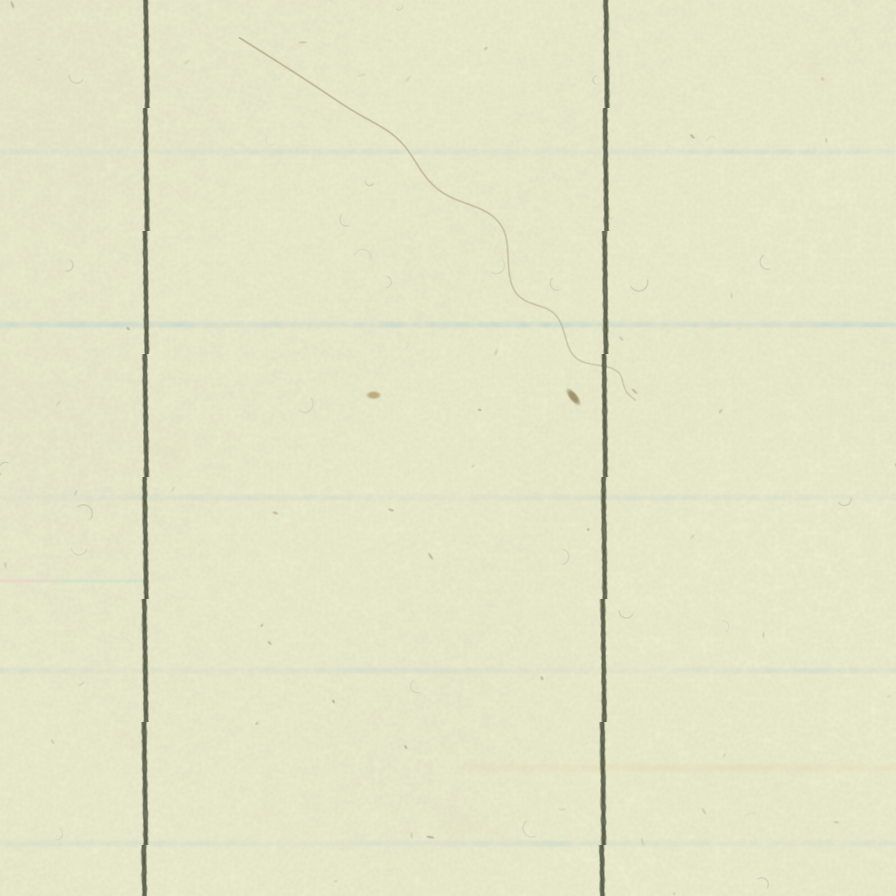
Write a WebGL 1 fragment shader that draws this texture.

```glsl
precision highp float;
// Aged cream ledger paper: two dark ragged column rules over five faint blue rows,
// with a mottled grain, scattered flecks and curled fibres, and one long loose hair.
// Rules repeat by mod; grain is cellular noise, flecks are hashed per grid cell.
uniform vec2 u_resolution;

vec2 hash2(vec2 c) {
  return fract(sin(vec2(dot(c, vec2(127.1, 311.7)), dot(c, vec2(269.5, 183.3)))) * 4375.85);
}

// Distance to the nearest of the jittered cell points, about 0.45 on average
float cellular(vec2 p) {
  vec2 cell = floor(p), f = p - cell;
  float nearest = 2.0;
  for (int j = -1; j <= 1; j++)
    for (int i = -1; i <= 1; i++) {
      vec2 o = vec2(float(i), float(j));
      nearest = min(nearest, length(o + hash2(cell + o) - f));
    }
  return nearest;
}

// Coverage of a band of given half width and edge softness
float band(float d, float halfWidth, float soft) {
  return 1.0 - smoothstep(halfWidth - soft, halfWidth + soft, abs(d));
}

vec2 turn(vec2 p, float angle) {
  float c = cos(angle), s = sin(angle);
  return vec2(c * p.x + s * p.y, c * p.y - s * p.x);
}

// Soft oval fleck
float fleck(vec2 p, vec2 size, float angle) {
  return 1.0 - smoothstep(0.45, 1.25, length(turn(p, angle) / size));
}

// One hashed mark per cell: x is an oval fleck, y is a curled fibre
vec2 scatter(vec2 p, float cells, float share) {
  vec2 id = floor(p * cells);
  vec2 a = hash2(id + cells), b = hash2(id + 31.7 + cells);
  vec2 q = p - (id + 0.25 + 0.5 * a) / cells;
  float strength = step(b.x, share) * (0.25 + 0.75 * b.y);
  float oval = fleck(q, vec2(0.0022 + 0.003 * a.x, 0.0018), 6.28 * b.y);
  vec2 r = turn(q, 40.0 * a.y);
  float curl = band(length(r) - 0.004 - 0.006 * a.x, 0.0008, 0.0009)
             * smoothstep(-0.001, 0.003, r.x + 0.3 * r.y);
  return strength * (fract(a.x * 17.0) < 0.55 ? vec2(oval, 0.0) : vec2(0.0, curl));
}

// Sideways wander of the hair: a broad bow, then tightening waves
float hairBend(float u) {
  float v = u - 0.3;
  float bow = 0.035 * sin(3.1416 * u) * (1.0 - smoothstep(0.6, 0.75, u));
  return bow + 0.01 * smoothstep(0.2, 0.42, u) * (1.0 - smoothstep(0.94, 1.0, u))
             * cos(6.2832 * v * (2.7 + 3.1 * v));
}

void main() {
  vec2 p = gl_FragCoord.xy / u_resolution;
  float px = 1.0 / min(u_resolution.x, u_resolution.y);

  // Paper: fine grain, soft blotches and a slow shift in tone
  float fine = cellular(p * 150.0) - 0.45;
  float blotch = cellular(p * 46.0 + 7.0) - 0.45;
  float broad = sin(p.x * 7.0 + 2.0 * sin(p.y * 5.0)) * sin(p.y * 8.0 + 1.7 * sin(p.x * 6.0));
  float tone = 0.48 + 0.2 * p.x - 0.12 * p.y + 0.5 * fine + 0.4 * blotch + 0.13 * broad;
  vec3 color = mix(vec3(0.893, 0.884, 0.778), vec3(0.914, 0.924, 0.802), clamp(tone, 0.0, 1.0));
  color += 0.016 * (cellular(p * 200.0 + 19.0) - 0.45);
  color = mix(color, vec3(0.895, 0.875, 0.765), 0.3 * smoothstep(0.72, 1.05, cellular(p * 14.0)));

  // Faint blue rows, unevenly inked
  float row = floor((p.y - 0.0586) / 0.193 + 0.5);
  float rowInk = 0.38 + 0.12 * sin(p.x * 13.0 + row * 2.3) + 0.4 * exp(-4.0 * (row - 3.0) * (row - 3.0));
  rowInk *= 0.8 + 0.9 * (cellular(vec2(p.x * 70.0, row * 5.3)) - 0.3);
  float rowDist = p.y - 0.0586 - 0.193 * row;
  color = mix(color, vec3(0.81, 0.86, 0.80), rowInk * band(rowDist, 0.003, 0.0022));

  // Stray tinted traces: pink to cyan at the left, tan at the lower right
  vec3 trace = mix(vec3(0.92, 0.82, 0.79), vec3(0.80, 0.89, 0.81), smoothstep(0.03, 0.08, p.x));
  color = mix(color, trace, 0.6 * band(p.y - 0.3516, 0.0018, 0.0016) * (1.0 - step(0.163, p.x)));
  float tanInk = smoothstep(0.5, 0.54, p.x) * (0.2 + 0.5 * cellular(vec2(p.x * 30.0, 3.0)));
  color = mix(color, vec3(0.90, 0.86, 0.73), tanInk * band(p.y - 0.143, 0.004, 0.003));

  // Scattered flecks and curled fibres, tan or grey
  for (int k = 0; k < 2; k++) {
    float layer = float(k);
    vec2 mark = scatter(p + 0.037 * layer, 8.0 + 5.0 * layer, 0.5 - 0.2 * layer);
    vec3 dust = mix(vec3(0.72, 0.66, 0.50), vec3(0.62, 0.64, 0.57), layer);
    color = mix(color, dust, 0.6 * mark.x);
    color = mix(color, vec3(0.70, 0.71, 0.68), 0.5 * mark.y);
  }
  // Two larger brown flecks
  color = mix(color, vec3(0.70, 0.62, 0.42), 0.8 * fleck(p - vec2(0.417, 0.559), vec2(0.008, 0.0045), 0.0));
  color = mix(color, vec3(0.58, 0.52, 0.36), 0.85 * fleck(p - vec2(0.640, 0.557), vec2(0.011, 0.0045), -0.9));

  // Long hair running down to the right, paler toward its end
  vec2 h = turn(p - vec2(0.267, 0.958), -0.741) / vec2(0.6, 1.0);
  float slope = (hairBend(h.x + 0.004) - hairBend(h.x - 0.004)) / 0.0048;
  float hairDist = (h.y - hairBend(h.x)) / sqrt(1.0 + slope * slope);
  float hair = band(hairDist, 0.0009, 0.0006 + 0.5 * px) * step(0.0, h.x) * step(h.x, 1.0);
  color = mix(color, vec3(0.70, 0.65, 0.53), hair * (0.85 - 0.4 * h.x));

  // Dark column rules: slight lean, small regular jogs, ragged edges
  float column = floor((p.x - 0.1625) / 0.511 + 0.5);
  float jog = 0.0022 * (fract((0.879 - p.y) / 0.137) - 0.5);
  float ruleDist = p.x - 0.1615 - 0.511 * column - p.y * (0.002 + 0.0025 * column) - jog;
  float rough = cellular(vec2(p.x * 160.0, p.y * 120.0) + column * 9.0) - 0.45;
  float rule = band(ruleDist, 0.0026 + 0.0013 * rough, 0.0008 + 0.6 * px);
  vec3 ink = vec3(0.34, 0.36, 0.28) + 0.12 * rough;
  color = mix(color, ink, 0.94 * rule);

  gl_FragColor = vec4(color, 1.0);
}
```
